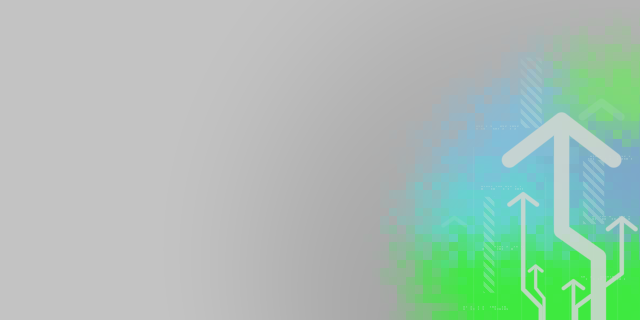
This background is drawn by a WebGL 2 fragment shader. Its source:

```glsl
#version 300 es
precision highp float;
// Soft grey backdrop with a blocky green and cyan glow and pale rising arrows at the right.
uniform vec2 u_resolution;
out vec4 outColor;

// Lengths are in canvas heights, so x runs from 0 to 2.
const vec3 BACKDROP = vec3(0.765);
const float HALO_DARKNESS = 0.115;
const vec2 GLOW_CENTER = vec2(1.93, 0.245);
const vec2 GLOW_RADIUS = vec2(0.71, 0.66);
const float CELL_SIZE = 0.027;
const float CELL_JITTER = 0.075;
const vec3 ARROW_COLOR = vec3(0.81, 0.84, 0.82);
const float ARROW_OPACITY = 0.88;
const vec3 DETAIL_COLOR = vec3(0.78, 0.9, 0.87);
const vec3 BRIGHT_GREEN = vec3(0.22, 0.93, 0.22);
const vec3 SOFT_GREEN = vec3(0.48, 0.87, 0.43);
const vec3 CYAN = vec3(0.38, 0.84, 0.84);
const vec3 SKY_BLUE = vec3(0.51, 0.74, 0.86);
const vec3 DUSK_BLUE = vec3(0.48, 0.65, 0.80);

float hash(vec2 p) {
    return fract(sin(dot(p, vec2(127.1, 311.7))) * 43758.5);
}

float segment(vec2 p, vec2 a, vec2 b) {
    vec2 d = b - a;
    return length(p - a - d * clamp(dot(p - a, d) / dot(d, d), 0.0, 1.0));
}

float cover(float d) {
    float aa = 0.8 / u_resolution.y;
    return 1.0 - smoothstep(-aa, aa, d);
}

float chevron(vec2 p, vec2 tip, vec2 wing) {
    return segment(vec2(abs(p.x - tip.x), p.y - tip.y), vec2(0.0), wing);
}

// Arrow head on a stem that bends twice and leaves through the lower edge
float arrow(vec2 p, vec2 tip, vec2 wing, vec2 bendA, vec2 bendB, float halfWidth) {
    float d = chevron(p, tip, wing);
    d = min(d, segment(p, tip, bendA));
    d = min(d, segment(p, bendA, bendB));
    d = min(d, segment(p, bendB, vec2(bendB.x, -0.1)));
    return cover(d - halfWidth);
}

float glowRadius(vec2 p) {
    return length((p - GLOW_CENTER) / GLOW_RADIUS);
}

// Adds one colour weighted by a gaussian spot; alpha holds the weight
void addSpot(inout vec4 sum, vec2 p, vec2 center, vec2 size, vec3 color) {
    vec2 q = (p - center) / size;
    sum += vec4(color, 1.0) * exp(-dot(q, q));
}

vec3 glowColor(vec2 p) {
    vec4 sum = vec4(CYAN, 1.0) * 0.01;
    addSpot(sum, p, vec2(1.54, 0.07), vec2(0.20, 0.15), BRIGHT_GREEN);
    addSpot(sum, p, vec2(1.80, 0.08), vec2(0.22, 0.16), BRIGHT_GREEN);
    addSpot(sum, p, vec2(1.91, 0.76), vec2(0.15, 0.15), SOFT_GREEN);
    addSpot(sum, p, vec2(1.62, 0.33), vec2(0.22, 0.12), CYAN);
    addSpot(sum, p, vec2(1.57, 0.66), vec2(0.18, 0.20), SKY_BLUE);
    addSpot(sum, p, vec2(1.95, 0.43), vec2(0.19, 0.14), DUSK_BLUE);
    return sum.rgb / sum.a;
}

// Diagonal stripes inside a box
float hatch(vec2 p, vec2 center, vec2 halfSize) {
    vec2 q = abs(p - center) - halfSize;
    float stripe = abs(fract((p.x + p.y) * 32.0) - 0.5);
    return cover(max(q.x, q.y)) * smoothstep(0.2, 0.3, stripe);
}

// Row of tiny broken marks
float marks(vec2 p, vec2 start, float span) {
    vec2 q = (p - start) / 0.0075;
    float inside = step(0.0, q.x) * step(q.x, span / 0.0075) * step(0.0, q.y) * step(q.y, 2.0);
    vec2 f = abs(fract(q) - 0.5);
    return inside * step(0.45, hash(floor(q) + start)) * (1.0 - smoothstep(0.2, 0.45, max(f.x, f.y)));
}

void main() {
    vec2 p = gl_FragCoord.xy / u_resolution.y;

    // Backdrop darkening towards the glow
    float halo = smoothstep(2.1, 0.95, glowRadius(p)) * (1.0 - 0.45 * p.y);
    vec3 color = BACKDROP - HALO_DARKNESS * halo;

    // Glow, partly sampled per cell with small random shifts
    vec2 cell = floor(p / CELL_SIZE);
    vec2 shift = vec2(hash(cell), hash(cell + 31.0)) - 0.5;
    vec2 blocky = mix(p, (cell + 0.5) * CELL_SIZE, 0.6) + shift * CELL_JITTER;
    float glow = smoothstep(1.10, 0.66, glowRadius(blocky));
    color = mix(color, glowColor(blocky), glow * 0.95);

    // Faint hatching, marks, chevrons and thin guide lines
    float detail = hatch(p, vec2(1.66, 0.71), vec2(0.033, 0.11));
    detail += hatch(p, vec2(1.528, 0.235), vec2(0.017, 0.15));
    detail += hatch(p, vec2(1.855, 0.40), vec2(0.033, 0.10));
    for (int i = 0; i < 7; i++) {
        float row = float(i);
        vec2 start = vec2(1.44 + 0.36 * mod(row, 2.0) + 0.06 * hash(vec2(row, 2.0)), 0.03 + 0.094 * row);
        detail += marks(p, start, 0.14);
        detail += 0.35 * cover(abs(p.x - 1.48 - 0.075 * row) - 0.0015) * step(p.y, 0.2 + 0.4 * hash(vec2(row, 5.0)));
    }
    detail += 0.5 * cover(chevron(p, vec2(1.88, 0.68), vec2(0.06, -0.045)) - 0.012);
    detail += 0.5 * cover(chevron(p, vec2(1.42, 0.32), vec2(0.035, -0.025)) - 0.006);
    color = mix(color, DETAIL_COLOR, min(detail, 1.0) * 0.3 * glow);

    // Rising arrows
    float arrows = arrow(p, vec2(1.755, 0.625), vec2(0.163, -0.125), vec2(1.755, 0.279), vec2(1.87, 0.198), 0.024);
    arrows = max(arrows, arrow(p, vec2(1.635, 0.393), vec2(0.043, -0.032), vec2(1.635, 0.096), vec2(1.69, 0.04), 0.007));
    arrows = max(arrows, arrow(p, vec2(1.943, 0.318), vec2(0.043, -0.034), vec2(1.943, 0.146), vec2(1.8, 0.04), 0.007));
    arrows = max(arrows, arrow(p, vec2(1.674, 0.169), vec2(0.02, -0.016), vec2(1.674, 0.1), vec2(1.7, 0.068), 0.005));
    arrows = max(arrows, arrow(p, vec2(1.792, 0.122), vec2(0.031, -0.023), vec2(1.792, 0.06), vec2(1.792, 0.04), 0.006));
    color = mix(color, ARROW_COLOR, arrows * ARROW_OPACITY);

    outColor = vec4(color, 1.0);
}
```
